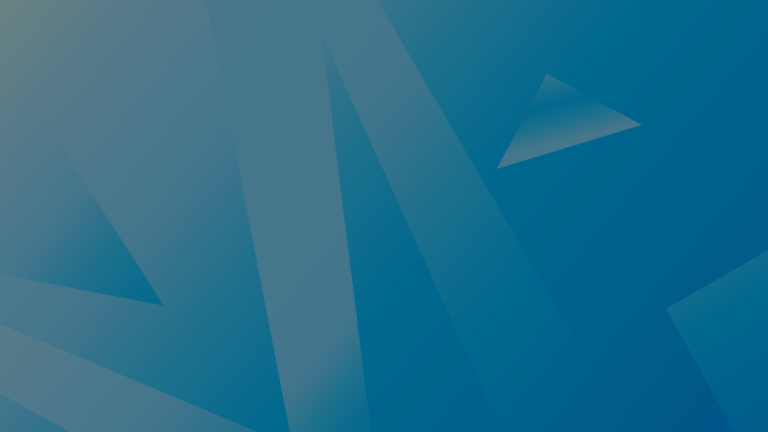
Give the GLSL for this background, as a WebGL 1 fragment shader.

```glsl
precision highp float;
// Translucent angular panels over a diagonal slate-to-teal gradient.

uniform vec2 u_resolution;

// Ramp colours, from the upper left corner to the lower right.
const vec3 OLIVE = vec3(0.41, 0.51, 0.51);
const vec3 SLATE = vec3(0.34, 0.48, 0.54);
const vec3 STEEL = vec3(0.26, 0.46, 0.55);
const vec3 TEAL  = vec3(0.12, 0.44, 0.55);
const vec3 OCEAN = vec3(0.00, 0.41, 0.56);
const vec3 DEEP  = vec3(0.00, 0.36, 0.54);
const vec3 NAVY  = vec3(0.00, 0.325, 0.53);

// Tone increases across the canvas along this direction.
const vec2 TONE_AXIS = vec2(1.0, 0.85);
const float OCEAN_TONE = 1.48;
const float LIGHT_TONE = 0.75;

// Corners in canvas heights, with y pointing down.
const vec2 WEDGE_TIP = vec2(0.380, 0.708);
const vec2 SHARD_TOP = vec2(1.266, 0.171);
const vec2 SHARD_RIGHT = vec2(1.486, 0.289);
const vec2 SHARD_LEFT = vec2(1.150, 0.391);
const vec2 CORNER = vec2(1.542, 0.715);

// Linear progress from a to b, limited to 0..1.
float ramp(float a, float b, float x) {
    return clamp((x - a) / (b - a), 0.0, 1.0);
}

vec3 toneColor(float t) {
    vec3 c = mix(OLIVE, SLATE, ramp(0.0, 0.30, t));
    c = mix(c, STEEL, ramp(0.30, 0.80, t));
    c = mix(c, TEAL, ramp(0.80, 1.10, t));
    c = mix(c, OCEAN, ramp(1.10, OCEAN_TONE, t));
    c = mix(c, DEEP, ramp(OCEAN_TONE, 2.25, t));
    return mix(c, NAVY, ramp(2.25, 2.65, t));
}

// Signed distance to the line a-b, positive on its clockwise side.
float side(vec2 p, vec2 a, vec2 b) {
    vec2 d = normalize(b - a);
    return dot(p - a, vec2(-d.y, d.x));
}

// Lays a panel of the given tone with an antialiased edge.
vec3 panel(vec3 under, float dist, float tone) {
    float pixel = 1.0 / u_resolution.y;
    float cover = smoothstep(-0.75 * pixel, 0.75 * pixel, dist);
    return mix(under, toneColor(tone), cover);
}

void main() {
    vec2 p = vec2(gl_FragCoord.x, u_resolution.y - gl_FragCoord.y) / u_resolution.y;
    float base = dot(p, TONE_AXIS);
    vec3 color = toneColor(base);

    // Dark wedge at the left, fading out upwards.
    float wedge = min(side(p, vec2(0.080, 0.243), WEDGE_TIP),
                      side(p, WEDGE_TIP, vec2(0.0, 0.634)));
    color = panel(color, wedge, base + 0.45 * smoothstep(0.20, 0.95, base));

    // Pale band across the lower left corner.
    float lowBand = min(side(p, vec2(0.0, 0.750), vec2(0.597, 1.0)),
                        side(p, vec2(0.162, 1.0), vec2(0.0, 0.910)));
    color = panel(color, lowBand, base - 0.38);

    // Tall central beam, pale until its foot.
    float beam = min(side(p, vec2(0.671, 1.0), vec2(0.477, 0.0)),
                     side(p, vec2(0.734, 0.0), vec2(0.859, 1.0)));
    float beamTone = mix(0.62 + 0.12 * base, OCEAN_TONE - 0.06,
                         smoothstep(1.40, 1.72, base));
    color = panel(color, beam, beamTone);

    // Slanted beam, dissolving at both ends.
    float slant = min(side(p, vec2(1.163, 1.0), vec2(0.708, 0.0)),
                      side(p, vec2(0.873, 0.0), vec2(1.458, 1.0)));
    float slantLift = 0.28 * smoothstep(0.60, 1.20, base)
                    * (1.0 - smoothstep(1.85, 2.15, base));
    color = panel(color, slant, base - slantLift);

    // Floating shard with a dark stripe between pale ends.
    float shard = min(side(p, SHARD_TOP, SHARD_RIGHT),
                  min(side(p, SHARD_RIGHT, SHARD_LEFT),
                      side(p, SHARD_LEFT, SHARD_TOP)));
    float stripe = abs(dot(p, vec2(0.25, 1.0)) - 0.563);
    color = panel(color, shard, mix(OCEAN_TONE, LIGHT_TONE, ramp(0.0, 0.09, stripe)));

    // Sheet entering from the lower right, darkening away from its upper edge.
    float sheet = min(side(p, CORNER, vec2(1.778, 0.579)),
                      side(p, vec2(1.701, 1.0), CORNER));
    float depth = ramp(1.60, 2.02, dot(p, vec2(0.58, 1.0)));
    color = panel(color, sheet, mix(1.25, 2.25, depth));

    gl_FragColor = vec4(color, 1.0);
}
```
